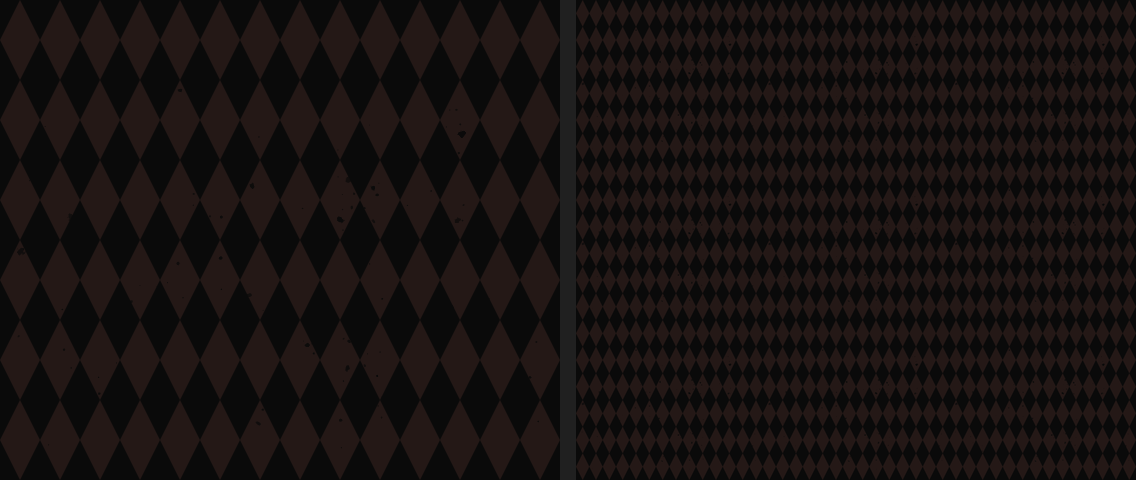
Left: one tile. Right: repeated 3 by 3.
Write a Shadertoy shader that draws this pattern.

```glsl
// Dark harlequin diamonds with clustered, ragged specks of wear.

const vec2 DIAMONDS = vec2(14.0, 6.0);        // repeats across and down
const vec3 GROUND_COLOR = vec3(0.040, 0.040, 0.039);
const vec3 DIAMOND_COLOR = vec3(0.141, 0.094, 0.086);
const vec2 CLUSTER_GRID = vec2(7.0, 6.0);     // size of the worn patches
const vec2 RAGGED_GRID = vec2(168.0, 144.0);  // roughness of speck outlines
const vec2 FINE_GRID = vec2(42.0, 36.0);
const vec2 FINE_RADIUS = vec2(0.035, 0.100);  // smallest, largest, in grid cells
const vec2 COARSE_GRID = vec2(14.0, 12.0);
const vec2 COARSE_RADIUS = vec2(0.038, 0.090);
const float FINE_CHANCE = 0.45;
const float COARSE_CHANCE = 0.85;
const float RAGGEDNESS = 0.9;
const vec2 WEAR_CENTER = vec2(0.70, 0.42);    // where wear is heaviest
const float TAU = 6.2831853;

// Integer hash: two uniform values in 0..1 for a lattice cell.
vec2 hash2(vec2 cell, uint seed) {
    uvec2 q = uvec2(cell) * uvec2(1597u, 3812u) + seed * 7919u;
    uint h = q.x * 2747u ^ q.y * 6353u;
    h = (h ^ (h >> 15)) * 73244475u;
    h = (h ^ (h >> 13)) * 73244475u;
    h ^= h >> 16;
    return vec2(h & 65535u, h >> 16) / 65535.0;
}

float latticeSlope(vec2 cell, vec2 offset, vec2 period, uint seed) {
    float angle = TAU * hash2(mod(cell, period), seed).x;
    return dot(vec2(cos(angle), sin(angle)), offset);
}

// Gradient noise that wraps after a whole number of cells.
float wrappedNoise(vec2 uv, vec2 period, uint seed) {
    vec2 p = uv * period;
    vec2 i = floor(p), f = p - i;
    vec2 w = f * f * f * (f * (f * 6.0 - 15.0) + 10.0);
    vec2 e = vec2(0.0, 1.0);
    float low = mix(latticeSlope(i, f, period, seed),
                    latticeSlope(i + e.yx, f - e.yx, period, seed), w.x);
    float high = mix(latticeSlope(i + e, f - e, period, seed),
                     latticeSlope(i + e.yy, f - e.yy, period, seed), w.x);
    return mix(low, high, w.y);
}

// Local likelihood of wear: patchy, and sparse near the top.
float wearDensity(vec2 uv) {
    vec2 swell = 0.5 + 0.5 * cos(TAU * (uv - WEAR_CENTER));
    float patches = smoothstep(-0.1, 0.4, wrappedNoise(uv, CLUSTER_GRID, 3u));
    return patches * smoothstep(0.03, 0.4, swell.y) * mix(0.6, 1.1, swell.x);
}

// Coverage by one jittered speck per grid cell.
float specks(vec2 uv, vec2 grid, vec2 radiusRange, float chance, uint seed) {
    vec2 p = uv * grid;
    vec2 cell = mod(floor(p), grid);
    vec2 traits = hash2(cell, seed);
    vec2 center = mix(vec2(0.2), vec2(0.8), hash2(cell, seed + 1u));
    vec2 look = hash2(cell, seed + 2u);
    float present = step(traits.x, chance * wearDensity((cell + 0.5) / grid));
    float radius = mix(radiusRange.x, radiusRange.y, traits.y * traits.y);
    float ragged = RAGGEDNESS * wrappedNoise(uv, RAGGED_GRID, 11u);
    float d = length(fract(p) - center) - radius * (1.0 + ragged);
    float pixel = grid.y / iResolution.y;
    return present * mix(0.65, 1.0, look.x) * clamp(0.5 - d / pixel, 0.0, 1.0);
}

void mainImage(out vec4 fragColor, in vec2 fragCoord) {
    vec2 uv = fragCoord / iResolution.xy;

    // Diamonds that touch at their tips
    vec2 q = abs(fract(uv * DIAMONDS) - 0.5);
    float pixel = length(DIAMONDS / iResolution.xy);
    float diamond = clamp(0.5 + (0.5 - q.x - q.y) / pixel, 0.0, 1.0);

    // Specks expose the ground
    float wear = max(specks(uv, FINE_GRID, FINE_RADIUS, FINE_CHANCE, 21u),
                     specks(uv, COARSE_GRID, COARSE_RADIUS, COARSE_CHANCE, 41u));

    fragColor = vec4(mix(GROUND_COLOR, DIAMOND_COLOR, diamond * (1.0 - wear)), 1.0);
}
```
